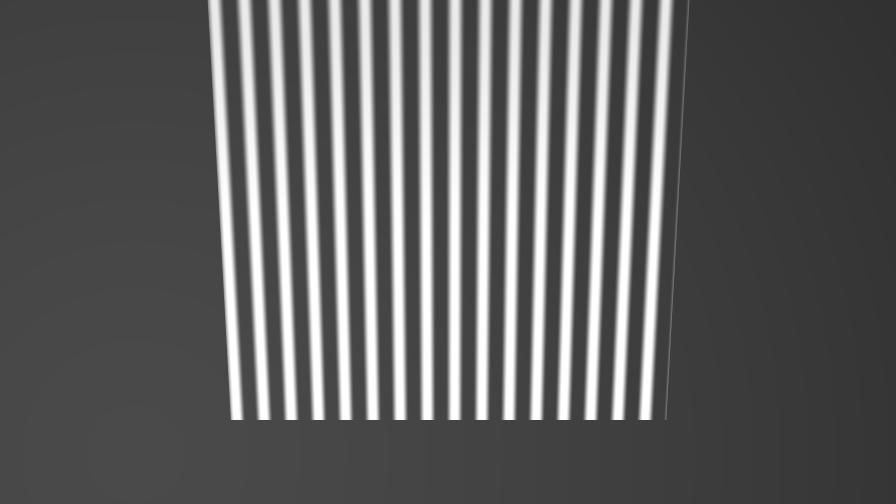
Reproduce this background procedurally as a WebGL 2 fragment shader.

```glsl
#version 300 es
precision highp float;

uniform vec2 u_resolution;
out vec4 fragColor;

#define STRIPES 16.0
#define STRIPE_PHASE 0.225
#define PANEL_BOTTOM 0.1667
#define HALF_WIDTH_LOW 0.432
#define HALF_WIDTH_HIGH 0.478
#define CORE_RADIUS vec2(0.085, 0.045)
#define GLOW_RADIUS vec2(0.325, 0.345)
#define PEAK vec2(1.0, 0.92)
#define LIGHT_CENTER vec2(-0.62, 0.1)
#define GRAY_NEAR 0.29
#define GRAY_FAR 0.19

// Soft radial falloff from the lower left
float backdrop(vec2 p) {
    float reach = length(p - LIGHT_CENTER) / 1.75;
    return mix(GRAY_NEAR, GRAY_FAR, pow(min(reach, 1.0), 1.4));
}

// Periodic light bar, softer and dimmer as rise goes from 0 to 1
float stripeGlow(float u, float rise) {
    float d = abs(fract(u - STRIPE_PHASE + 0.5) - 0.5);
    float core = mix(CORE_RADIUS.x, CORE_RADIUS.y, rise);
    float glow = mix(GLOW_RADIUS.x, GLOW_RADIUS.y, rise);
    return 1.0 - smoothstep(core, glow, d);
}

void main() {
    // Canvas height is one unit; x is centered
    vec2 p = gl_FragCoord.xy / u_resolution.y;
    p.x -= 0.5 * u_resolution.x / u_resolution.y;
    float pixel = 1.0 / u_resolution.y;

    // Panel that widens towards the top
    float rise = clamp((p.y - PANEL_BOTTOM) / (1.0 - PANEL_BOTTOM), 0.0, 1.0);
    float halfWidth = mix(HALF_WIDTH_LOW, HALF_WIDTH_HIGH, rise);
    float inside = min(halfWidth - abs(p.x - 0.001), p.y - PANEL_BOTTOM);
    float panel = clamp(inside / pixel + 0.5, 0.0, 1.0);

    // Light bars over the backdrop
    float u = STRIPES * (0.5 + 0.5 * (p.x - 0.001) / halfWidth);
    float peak = mix(PEAK.x, PEAK.y, smoothstep(0.4, 1.0, rise));
    float gray = mix(backdrop(p), peak, panel * stripeGlow(u, rise));

    fragColor = vec4(vec3(gray), 1.0);
}
```
